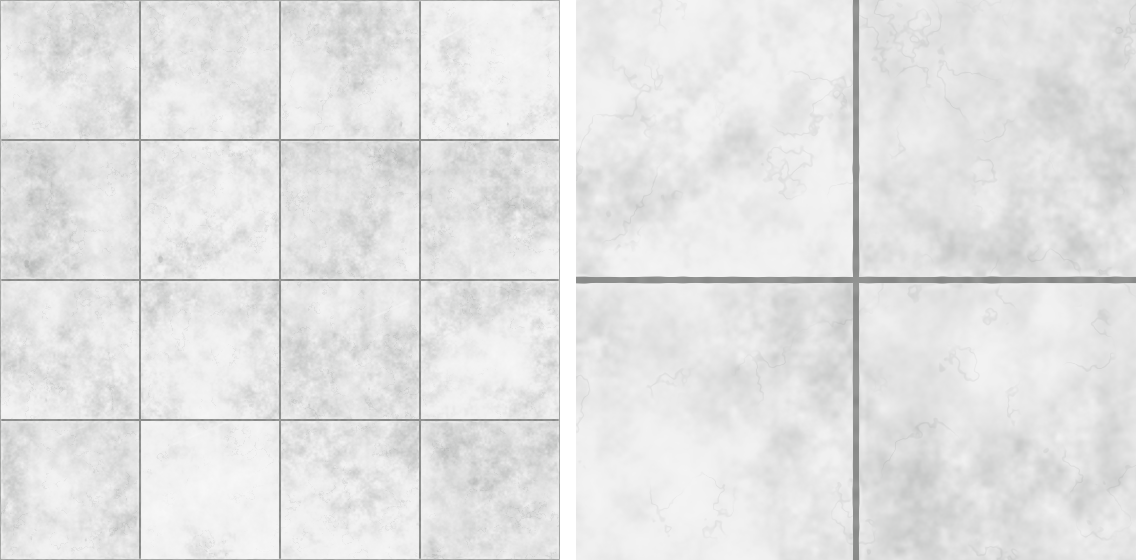
Left, the full canvas; right, a detail of the centre.
Give the GLSL for this texture, as a Shadertoy shader.

```glsl
#define TILES 4.0
#define GROUT_HALF 0.0075
#define GROUT_COLOR vec3(0.555, 0.56, 0.555)
#define STAIN_TINT vec3(0.97, 1.0, 0.985)
#define CLOUD_DEPTH 0.20
#define MOTTLE_DEPTH 0.15
#define GRAIN_DEPTH 0.055
#define STREAK_DEPTH 0.055
#define CRACK_DEPTH 0.045

// Mean brightness of each tile: one line per column, bottom to top
const mat4 TILE_TONE = mat4(
    0.880, 0.897, 0.870, 0.890,
    0.922, 0.905, 0.912, 0.897,
    0.910, 0.880, 0.880, 0.886,
    0.872, 0.907, 0.884, 0.930);

float hash(vec2 p) {
    vec3 q = fract(p.xyx * vec3(0.1031, 0.1030, 0.0973));
    q += dot(q, q.yzx + 33.33);
    return fract((q.x + q.y) * q.z);
}

float noise(vec2 p) {
    vec2 i = floor(p), f = fract(p);
    f = f * f * (3.0 - 2.0 * f);
    return mix(mix(hash(i), hash(i + vec2(1, 0)), f.x),
               mix(hash(i + vec2(0, 1)), hash(i + vec2(1, 1)), f.x), f.y);
}

float fbm(vec2 p) {
    float sum = 0.0, amp = 0.5;
    for (int i = 0; i < 5; i++) {
        sum += amp * noise(p);
        p = mat2(1.6, 1.2, -1.2, 1.6) * p + 17.3;
        amp *= 0.55;
    }
    return sum / 1.055;
}

float segmentDistance(vec2 p, vec2 a, vec2 b) {
    vec2 ap = p - a, ab = b - a;
    return length(ap - ab * clamp(dot(ap, ab) / dot(ab, ab), 0.0, 1.0));
}

// Weathered cement brightness; f is the position inside the tile
float cement(vec2 f, vec2 id) {
    vec2 p = f + 13.0 * id + 5.0;
    float cloud = fbm(p * 2.6);
    float mottle = fbm(p * 13.0 + 40.0);
    float grain = noise(p * 62.0) * 0.6 + noise(p * 31.0 + 9.0) * 0.4;
    float streak = noise(vec2(p.x * 8.0, p.y * 0.9)) * 0.6
                 + noise(vec2(p.x * 27.0, p.y * 1.7)) * 0.4;
    float wear = smoothstep(0.62, 0.32, cloud);

    float tone = TILE_TONE[int(id.x)][int(id.y)] + 0.006;
    tone += CLOUD_DEPTH * (cloud - 0.5);
    tone += MOTTLE_DEPTH * (mottle - 0.5) * (0.55 + 0.8 * wear);
    tone += GRAIN_DEPTH * (grain - 0.5) * (0.5 + wear);
    tone += STREAK_DEPTH * (streak - 0.5) * smoothstep(0.0, 0.8, f.y);
    tone -= 0.022 * (smoothstep(0.3, 1.0, f.y) - 0.4);

    // Hairline cracks, broken up by patches
    float ridge = abs(fbm(p * 7.0 + 71.0) - 0.5);
    float patches = smoothstep(0.45, 0.7, noise(p * 9.0 + 23.0));
    tone -= CRACK_DEPTH * patches * smoothstep(0.022, 0.0, ridge);

    // Pale scratches and small dark pits on some tiles
    for (int i = 0; i < 3; i++) {
        vec2 seed = id * 7.0 + float(i) * 31.0 + 3.0;
        vec2 start = vec2(hash(seed), 0.45 + 0.5 * hash(seed + 1.7));
        vec2 reach = vec2(0.4, 0.12 + 0.15 * hash(seed + 4.1));
        float scratch = smoothstep(0.012, 0.002, segmentDistance(f, start, start + reach));
        tone += 0.035 * scratch * step(0.72, hash(seed + 8.3)) * noise(p * 16.0);

        vec2 pit = vec2(0.1 + 0.8 * hash(seed + 2.9), 0.05 + 0.2 * hash(seed + 6.1));
        float pitDistance = length((f - pit) * vec2(1.5, 0.8)) + 0.05 * (mottle - 0.5);
        tone -= 0.16 * smoothstep(0.024, 0.006, pitDistance)
              * step(0.75, hash(seed + 5.2)) * grain;
    }
    return tone;
}

void mainImage(out vec4 fragColor, in vec2 fragCoord) {
    vec2 uv = fragCoord / iResolution.xy * TILES;
    vec2 id = min(floor(uv), TILES - 1.0);
    vec2 f = uv - id;
    float pixel = TILES / min(iResolution.x, iResolution.y);

    // Soft shoulder keeps the brightest areas off pure white
    float tone = cement(f, id);
    tone -= 0.6 * max(tone - 0.94, 0.0);
    float stain = clamp((0.9 - tone) * 4.0, 0.0, 1.0);
    vec3 color = tone * mix(vec3(1.0), STAIN_TINT, 0.4 * stain);

    // Worn pale rim, then the grout joint
    vec2 side = min(f, 1.0 - f);
    float edge = min(side.x, side.y);
    float chips = noise(uv * 34.0 + 11.0);
    float rim = smoothstep(0.030, 0.012, edge) * smoothstep(0.35, 0.75, chips);
    color = mix(color, vec3(0.945), 0.65 * rim);

    float jointHalf = GROUT_HALF + 0.002 * (chips - 0.5);
    float joint = 1.0 - smoothstep(jointHalf - 0.5 * pixel, jointHalf + 0.5 * pixel, edge);
    vec3 grout = GROUT_COLOR + 0.06 * (noise(uv * 45.0) - 0.5);
    vec2 border = min(uv, TILES - uv);
    grout += 0.10 * step(min(border.x, border.y), 2.0 * GROUT_HALF);
    color = mix(color, grout, joint);

    fragColor = vec4(color, 1.0);
}
```
